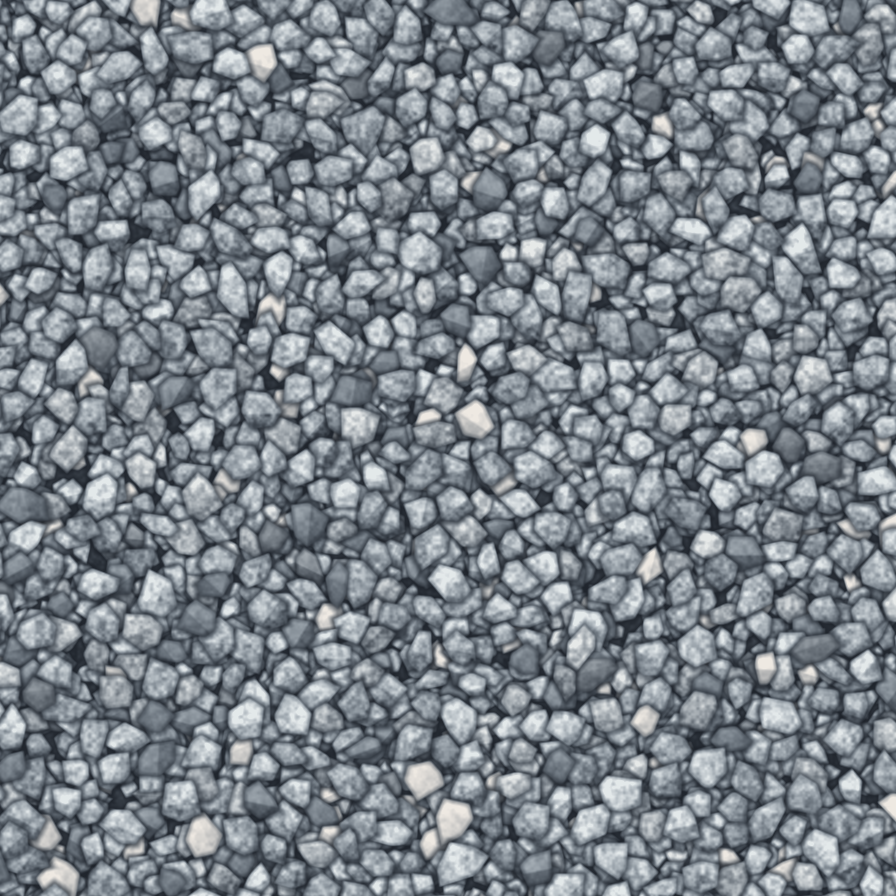
Reproduce this texture procedurally as a Shadertoy shader.

```glsl
// Draws a bed of crushed blue-grey granite gravel with dark gaps and a few pale warm chips.

const int LAYERS = 4;
const int SIDES = 6;
const float TAU = 6.2831853;
const float BASE_GRID = 36.0;       // stones across the canvas, lowest layer
const float GRID_STEP = 3.5;        // upper layers hold larger stones
const float RADIUS_MIN = 0.38;      // in grid cells
const float RADIUS_MAX = 0.58;
const float STRETCH_MAX = 1.8;
const float EDGE_SOFTNESS = 0.0016; // in canvas units
const float SHADOW_REACH = 0.20;    // in grid cells
const float SHADOW_FLOOR = 0.30;
const float SPECKLE = 0.52;
const float PALE_SHARE = 0.045;
const float SLATE_SHARE = 0.10;
const vec2 LIGHT = vec2(-0.35, 0.94);
const vec3 GAP_COLOR = vec3(0.115, 0.135, 0.165);
const vec3 BRIGHT_COLOR = vec3(0.855, 0.878, 0.888);
const vec3 MID_TINT = vec3(0.0, 0.06, 0.12);
const vec3 WARM_TINT = vec3(1.045, 1.0, 0.965);

vec3 hash3(vec2 p) {
    vec3 h = fract(p.xyx * vec3(0.1031, 0.1030, 0.0973));
    h += dot(h, h.yxz + 33.33);
    return fract((h.xxy + h.yzz) * h.zyx);
}

float valueNoise(vec2 p) {
    vec2 cell = floor(p);
    vec2 f = fract(p);
    f = f * f * (3.0 - 2.0 * f);
    float low = mix(hash3(cell).x, hash3(cell + vec2(1, 0)).x, f.x);
    float high = mix(hash3(cell + vec2(0, 1)).x, hash3(cell + vec2(1, 1)).x, f.x);
    return mix(low, high, f.y);
}

mat2 rotation(float angle) {
    float c = cos(angle), s = sin(angle);
    return mat2(c, s, -s, c);
}

float smoothMax(float a, float b, float k) {
    float h = max(k - abs(a - b), 0.0) / k;
    return max(a, b) + 0.25 * h * h * k;
}

// Signed distance to an irregular convex polygon with worn corners.
float stoneDistance(vec2 p, float radius, vec2 seed) {
    float d = -1.0;
    for (int i = 0; i < SIDES; i++) {
        vec3 h = hash3(seed + float(i) * vec2(7.3, 3.7));
        float angle = TAU * (float(i) + 0.7 * (h.x - 0.5)) / float(SIDES);
        float reach = radius * mix(0.76, 1.08, h.y);
        d = smoothMax(d, dot(p, vec2(cos(angle), sin(angle))) - reach, 0.07);
    }
    return d;
}

// Mineral grain, centred on zero.
float mineralGrain(vec2 uv) {
    return 0.5 * valueNoise(uv * 190.0) + 0.3 * valueNoise(uv * 95.0 + 31.0)
         + 0.2 * valueNoise(uv * 330.0 + 57.0) - 0.5;
}

// Paints one layer over surface, which holds tone and warmth.
void paintLayer(inout vec2 surface, vec2 uv, float grain, float layer) {
    mat2 turn = rotation(0.3 + 1.1 * layer);
    float grid = BASE_GRID - GRID_STEP * layer;
    vec2 p = turn * uv * grid + 100.0 + 67.3 * layer;
    vec2 light = turn * LIGHT;
    float soft = EDGE_SOFTNESS * grid;

    for (int y = -1; y <= 1; y++)
    for (int x = -1; x <= 1; x++) {
        vec2 cell = floor(p) + vec2(x, y);
        vec3 place = hash3(cell + 11.0);
        if (place.z > 1.0 - 0.1 * layer) continue;
        vec3 form = hash3(cell + 43.7);
        vec3 kind = hash3(cell + 91.3);

        // Shape
        vec2 offset = p - cell - mix(vec2(0.2), vec2(0.8), place.xy);
        float stretch = sqrt(mix(1.0, STRETCH_MAX, form.y * form.y));
        vec2 q = rotation(TAU * form.x) * offset * vec2(1.0 / stretch, stretch);
        float d = stoneDistance(q, mix(RADIUS_MIN, RADIUS_MAX, form.z), cell);

        // Contact shadow on the stones beneath
        surface.x *= mix(SHADOW_FLOOR, 1.0, smoothstep(-0.03, SHADOW_REACH, d));
        if (d > soft) continue;

        // Stone tone: two facets, mineral grain and a shaded rim
        float pale = step(kind.x, PALE_SHARE);
        float slate = step(1.0 - SLATE_SHARE, kind.x);
        float tone = mix(0.61, 0.93, kind.y);
        tone = mix(tone, 0.98, pale);
        tone = mix(tone, 0.50, slate);
        vec2 ridge = rotation(TAU * kind.z) * vec2(1.0, 0.0);
        float facet = smoothstep(-0.05, 0.05, dot(offset, ridge) - 0.08);
        tone += 0.16 * (facet - 0.5) * dot(ridge, light) - 0.07 * facet;
        tone += 0.20 * dot(offset, light);
        tone += SPECKLE * grain * 1.5 * (1.0 - 0.65 * max(pale, slate));
        tone *= mix(0.62, 1.0, smoothstep(0.0, 0.15, -d));

        float warmth = pale + 0.25 * step(0.82, kind.z) * (1.0 - pale);
        float cover = 1.0 - smoothstep(-soft, soft, d);
        surface = mix(surface, vec2(clamp(tone, 0.0, 1.05), warmth), cover);
    }
}

void mainImage(out vec4 fragColor, in vec2 fragCoord) {
    vec2 uv = fragCoord / iResolution.y;
    float grain = mineralGrain(uv);
    vec2 surface = vec2(0.10 + 0.2 * grain, 0.0);
    for (int i = 0; i < LAYERS; i++) paintLayer(surface, uv, grain, float(i));

    // Tone to colour
    float tone = clamp(surface.x, 0.0, 1.05);
    vec3 color = mix(GAP_COLOR, BRIGHT_COLOR, tone) + MID_TINT * tone * (1.0 - tone);
    color *= mix(vec3(1.0), WARM_TINT, surface.y);
    fragColor = vec4(clamp(color, 0.0, 1.0), 1.0);
}
```
